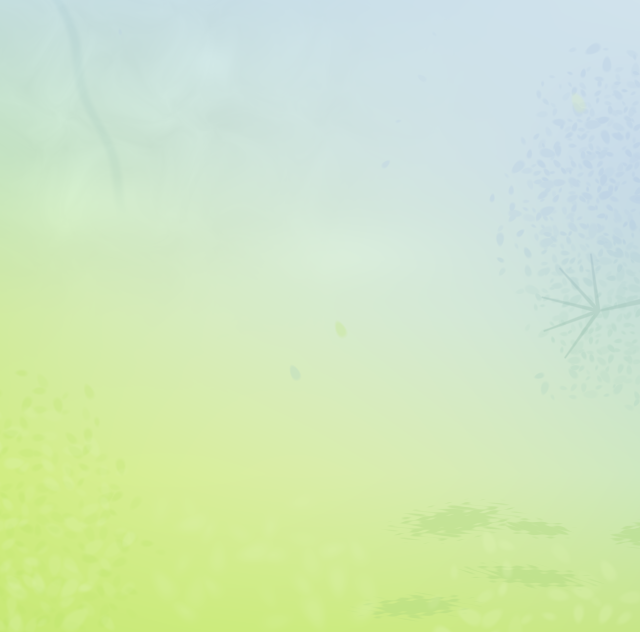
Write a Shadertoy shader that draws this background.

```glsl
#define TREE_CENTRE vec2(1.01, 0.64)
#define TREE_RADIUS vec2(0.25, 0.35)
#define BUSH_CENTRE vec2(0.03, 0.16)
#define BUSH_RADIUS vec2(0.25, 0.29)
#define TREE_STRENGTH 0.38
#define BUSH_STRENGTH 0.30
#define PETAL_STRENGTH 0.38
#define MOTTLE_STRENGTH 0.024
#define PALE_GREEN vec3(0.87, 0.95, 0.70)
#define REED_GREEN vec3(0.67, 0.84, 0.49)

vec2 hash2(vec2 cell) {
    vec2 k = vec2(dot(cell, vec2(127.1, 311.7)), dot(cell, vec2(269.5, 183.3)));
    return fract(sin(k) * 43758.5);
}

mat2 spin(float a) { return mat2(cos(a), -sin(a), sin(a), cos(a)); }

// Layered sines, roughly -1 to 1
float mottle(vec2 p) {
    float sum = 0.0, amp = 0.5;
    for (int i = 0; i < 5; i++) {
        p = spin(0.9) * p + 0.6 * sin(p.yx * 1.3 + float(i));
        sum += amp * sin(p.x) * sin(p.y);
        p *= 1.8;
        amp *= 0.62;
    }
    return sum;
}

// Quadratic blend through left, middle and right colours
vec3 row(vec3 left, vec3 middle, vec3 right, float x) {
    return left * (1.0 - x) * (1.0 - 2.0 * x) + middle * 4.0 * x * (1.0 - x) + right * x * (2.0 * x - 1.0);
}

vec3 sky(vec2 p) {
    float t = (1.0 - p.y) * 4.0;
    vec3 c = row(vec3(0.77, 0.87, 0.87), vec3(0.79, 0.875, 0.91), vec3(0.82, 0.89, 0.925), p.x);
    c = mix(c, row(vec3(0.78, 0.90, 0.77), vec3(0.815, 0.895, 0.87), vec3(0.80, 0.875, 0.92), p.x), clamp(t, 0.0, 1.0));
    c = mix(c, row(vec3(0.82, 0.92, 0.63), vec3(0.84, 0.92, 0.80), vec3(0.80, 0.89, 0.86), p.x), clamp(t - 1.0, 0.0, 1.0));
    c = mix(c, row(vec3(0.82, 0.93, 0.51), vec3(0.85, 0.93, 0.66), vec3(0.81, 0.91, 0.75), p.x), clamp(t - 2.0, 0.0, 1.0));
    return mix(c, row(vec3(0.78, 0.91, 0.46), vec3(0.80, 0.92, 0.50), vec3(0.78, 0.90, 0.53), p.x), clamp(t - 3.0, 0.0, 1.0));
}

float glow(vec2 p, vec2 centre, vec2 radius) {
    vec2 q = (p - centre) / radius;
    return exp(-dot(q, q));
}

// Cellular scatter of turned ovals, thinning towards the rim of an ellipse
float leaves(vec2 p, float count, vec2 centre, vec2 radius, float softness) {
    vec2 g = p * count, cell = floor(g);
    float edge = 1.2 * count / iResolution.y + softness, cover = 0.0;
    for (int y = -1; y <= 1; y++)
    for (int x = -1; x <= 1; x++) {
        vec2 id = cell + vec2(x, y);
        vec2 h = hash2(id + count), k = hash2(id + count + 7.3);
        vec2 site = id + 0.15 + 0.7 * h;
        float room = 1.0 - length((site / count - centre) / radius);
        if (k.x > 0.8 * smoothstep(-0.02, 0.45, room)) continue;
        vec2 q = spin(6.28 * k.y) * (g - site);
        float d = length(q * vec2(1.0, 1.8 + 0.8 * q.x)) - mix(0.25, 0.55, h.x);
        cover = max(cover, smoothstep(edge, -edge, d) * mix(0.35, 1.0, h.y));
    }
    return cover;
}

float stroke(vec2 p, vec2 a, vec2 b, float width) {
    vec2 pa = p - a, ba = b - a;
    float t = clamp(dot(pa, ba) / dot(ba, ba), 0.0, 1.0);
    float d = length(pa - ba * t) - width * (1.0 - 0.7 * t);
    return smoothstep(0.002, -0.001, d);
}

// Flat tuft broken into fine slanted streaks
float tuft(vec2 p, vec2 centre, vec2 radius) {
    vec2 q = p - centre;
    q.y -= 0.12 * q.x * sin(centre.x * 20.0);
    float streak = sin(q.x * 160.0 + 2.0 * sin(q.y * 310.0)) * sin(q.y * 480.0 + q.x * 70.0);
    return smoothstep(1.05, 0.55, length(q / radius) + 0.4 * streak);
}

void mainImage(out vec4 fragColor, in vec2 fragCoord) {
    vec2 p = fragCoord / iResolution.xy;
    vec3 col = sky(p);

    // Hazy canopy and its bent trunk
    float canopy = glow(p, vec2(0.16, 0.84), vec2(0.36, 0.24));
    col += MOTTLE_STRENGTH * canopy * mottle(p * 24.0);
    col += 0.025 * (glow(p, vec2(0.14, 0.68), vec2(0.09, 0.05)) + glow(p, vec2(0.33, 0.90), vec2(0.03)));
    col += 0.02 * glow(p, vec2(0.54, 0.60), vec2(0.14, 0.05));
    float depth = 1.0 - p.y;
    float bend = 0.09 + 0.32 * depth + 0.007 * sin(depth * 32.0);
    float trunk = smoothstep(0.013, 0.002, abs(p.x - bend)) * smoothstep(0.36, 0.28, depth);
    col -= vec3(0.028, 0.02, 0.015) * trunk;

    // Tree: soft body, two leaf sizes, fan of branches
    vec3 leafTint = mix(vec3(0.68, 0.83, 0.76), vec3(0.70, 0.79, 0.89), smoothstep(0.46, 0.68, p.y));
    float body = glow(p, TREE_CENTRE, TREE_RADIUS * 0.6);
    float crown = max(leaves(p, 43.0, TREE_CENTRE, TREE_RADIUS, 0.05), leaves(p, 71.0, TREE_CENTRE, TREE_RADIUS, 0.05));
    col = mix(col, leafTint, 0.25 * body + TREE_STRENGTH * crown);
    vec2 fork = vec2(0.935, 0.508);
    float branch = stroke(p, vec2(1.01, 0.525), fork, 0.004);
    for (int i = 0; i < 5; i++) {
        float a = 1.7 + 0.6 * float(i);
        branch = max(branch, stroke(p, fork, fork + 0.09 * vec2(cos(a), sin(a)), 0.0028));
    }
    col = mix(col, leafTint - 0.06, 0.45 * branch);

    // Bush: shaded leaves below, pale leaves above
    col = mix(col, vec3(0.73, 0.89, 0.41), BUSH_STRENGTH * leaves(p, 41.0, BUSH_CENTRE, BUSH_RADIUS, 0.1));
    col = mix(col, PALE_GREEN, BUSH_STRENGTH * leaves(p, 33.0, BUSH_CENTRE, BUSH_RADIUS * 0.85, 0.1));

    // Tufts on the lower ground
    float reeds = max(tuft(p, vec2(0.71, 0.175), vec2(0.085, 0.026)), tuft(p, vec2(0.84, 0.164), vec2(0.05, 0.013)));
    reeds = max(reeds, tuft(p, vec2(0.83, 0.088), vec2(0.09, 0.016)));
    reeds = max(reeds, tuft(p, vec2(0.65, 0.04), vec2(0.08, 0.018)));
    reeds = max(reeds, tuft(p, vec2(1.0, 0.155), vec2(0.04, 0.018)));
    col = mix(col, REED_GREEN, 0.38 * reeds);

    // Pale petals and blurred specks of light
    float petals = leaves(p, 27.0, vec2(0.87, 0.05), vec2(0.28, 0.12), 0.12);
    petals = max(petals, leaves(p, 24.0, vec2(0.09, 0.06), vec2(0.13, 0.08), 0.12));
    col = mix(col, PALE_GREEN, PETAL_STRENGTH * petals);
    float specks = leaves(p, 22.0, vec2(0.40, 0.11), vec2(0.25, 0.14), 0.35);
    col = mix(col, PALE_GREEN, 0.3 * specks);

    fragColor = vec4(clamp(col, 0.0, 1.0), 1.0);
}
```
